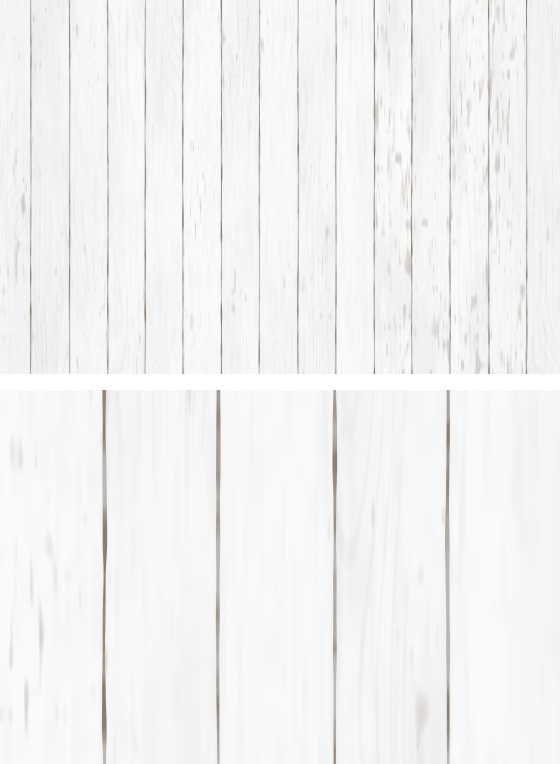
Top: the whole. Bottom: its middle third, enlarged.
A Shadertoy shader for this texture:

```glsl
// Whitewashed vertical planks with narrow, weathered seams between them.
// The nearest seam gives the plank number, which seeds that plank's tone and wear;
// stretched value noise makes the fibres, the growth rings and the rubbed paint.

const float PITCH = 0.0681;        // plank width, in canvas widths
const float FIRST_SEAM = 0.0555;   // position of the leftmost seam
const float SEAM_JITTER = 0.0026;  // uneven plank widths
const float SEAM_WOBBLE = 0.0009;  // waviness along one seam
const float SEAM_THIN = 0.0006;    // half widths of a seam
const float SEAM_WIDE = 0.0014;
const float FIBRE_DEPTH = 0.022;
const float RING_DEPTH = 0.022;
const float CLOUD_DEPTH = 0.030;
const float TONE_DEPTH = 0.014;
const float SCUFF_DEPTH = 0.55;
const float EDGE_SHADE = 0.06;
const float SIDE_SHADE = 0.016;    // darkening toward left and right

const vec3 PAINT = vec3(0.982, 0.983, 0.983);
const vec3 BARE_WOOD = vec3(0.74, 0.70, 0.67);
const vec3 SEAM_GREY = vec3(0.72, 0.70, 0.68);
const vec3 SEAM_BROWN = vec3(0.52, 0.45, 0.39);

float hash(vec2 p) {
    return fract(sin(dot(p, vec2(127.1, 311.7))) * 43758.5453);
}

float noise(vec2 p) {
    vec2 i = floor(p), f = fract(p);
    f = f * f * (3.0 - 2.0 * f);
    return mix(mix(hash(i), hash(i + vec2(1, 0)), f.x),
               mix(hash(i + vec2(0, 1)), hash(i + vec2(1, 1)), f.x), f.y);
}

float fbm(vec2 p) {
    float sum = 0.0, amp = 0.5;
    for (int i = 0; i < 4; i++) {
        sum += amp * noise(p);
        p = p * 2.03 + 17.3;
        amp *= 0.5;
    }
    return sum / 0.9375;
}

// Horizontal position of seam k at height y
float seamPosition(float k, float y) {
    float jitter = (hash(vec2(k, 4.0)) - 0.5) * SEAM_JITTER;
    float wobble = (noise(vec2(k * 7.0, y * 14.0)) - 0.5) * SEAM_WOBBLE;
    return FIRST_SEAM + k * PITCH + jitter + wobble;
}

void mainImage(out vec4 fragColor, in vec2 fragCoord) {
    vec2 p = fragCoord / iResolution.x;
    float pixel = 1.0 / iResolution.x;

    // Nearest seam, and the plank on this side of it
    float seam = floor((p.x - FIRST_SEAM) / PITCH + 0.5);
    float d = p.x - seamPosition(seam, p.y);
    float plank = seam + step(0.0, d);
    float wear = hash(vec2(plank, 9.0));
    wear *= wear;
    vec2 q = p + 3.0 * vec2(hash(vec2(plank, 1.0)), hash(vec2(plank, 2.0)));

    // Tone of the paint: plank, soft clouds, sides of the canvas
    float shade = TONE_DEPTH * hash(vec2(plank, 3.0));
    shade += CLOUD_DEPTH * (0.5 + wear) * smoothstep(0.4, 0.8, fbm(q * vec2(22.0, 6.0)));
    shade += SIDE_SHADE * smoothstep(0.28, 0.5, abs(p.x - 0.5));

    // Fine fibres and arched growth rings
    float fibre = noise(q * vec2(310.0, 14.0)) * 0.6 + noise(q * vec2(170.0, 45.0)) * 0.4;
    shade += FIBRE_DEPTH * smoothstep(0.35, 0.95, fibre);
    float rings = sin(6.2832 * (q.x * 70.0 + 7.0 * noise(q * vec2(26.0, 4.5))));
    float ringPatch = smoothstep(0.45, 0.7, noise(q * vec2(14.0, 4.0) + 31.0));
    shade += RING_DEPTH * ringPatch * smoothstep(0.5, 1.0, rings) * (0.4 + fibre);
    vec3 col = PAINT - shade;

    // Paint rubbed off in streaks, mostly in patches and beside the seams
    float streak = noise(q * vec2(340.0, 26.0)) * 0.6 + noise(q * vec2(150.0, 60.0)) * 0.4;
    float patchMask = fbm(q * vec2(20.0, 5.0) + 11.0);
    float bias = 0.8 * (patchMask - 0.5) + 0.28 * (wear - 0.5) + 0.12 * exp(-abs(d) / 0.005);
    float scuff = smoothstep(0.66, 1.05, streak + bias);
    col = mix(col, BARE_WOOD, SCUFF_DEPTH * scuff);

    // Seam: soft shaded lips, then a dark gap of changing width and stain
    col -= EDGE_SHADE * exp(-abs(d) / 0.0013);
    float along = noise(vec2(seam * 5.0, p.y * 45.0));
    float stain = fbm(vec2(seam * 3.0 + 40.0, p.y * 28.0));
    float halfWidth = mix(SEAM_THIN, SEAM_WIDE, along);
    float gap = clamp((halfWidth - abs(d)) / pixel + 0.5, 0.0, 1.0);
    vec3 gapColor = mix(SEAM_GREY, SEAM_BROWN, smoothstep(0.3, 0.75, stain));
    col = mix(col, gapColor, gap * 0.92);

    fragColor = vec4(clamp(col, 0.0, 1.0), 1.0);
}
```
